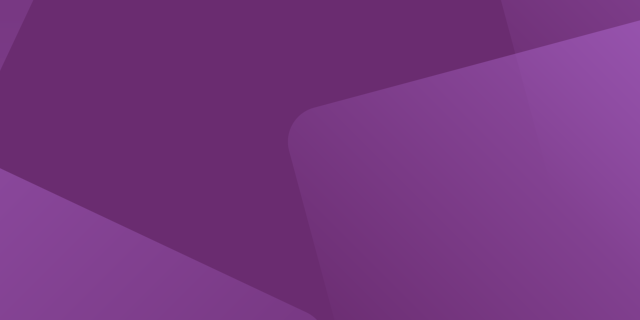
Give the GLSL for this background, as a Shadertoy shader.

```glsl
// Translucent rounded purple panels, tilted and fading across a plum backdrop.

#define PLUM   vec3(0.416, 0.173, 0.439)
#define ORCHID vec3(0.620, 0.350, 0.720)
#define CORNER_RADIUS 0.11
#define RIGHT_TILT 15.0
#define LEFT_TILT  25.2

// Signed distance to a rounded quarter-plane that opens along its two axes.
float quarterPlane(vec2 p, vec2 corner, float degrees) {
    float a = radians(degrees);
    vec2 axis = vec2(cos(a), sin(a));
    vec2 side = vec2(axis.y, -axis.x);
    vec2 local = vec2(dot(p - corner, axis), dot(p - corner, side));
    vec2 v = CORNER_RADIUS - local;
    return length(max(v, 0.0)) + min(max(v.x, v.y), 0.0) - CORNER_RADIUS;
}

// Blends one panel; fade.xy is the opacity slope and fade.z its offset.
vec3 addPanel(vec3 color, vec2 p, vec2 corner, float degrees, vec3 fade) {
    float edge = 0.75 / iResolution.y;
    float coverage = 1.0 - smoothstep(-edge, edge, quarterPlane(p, corner, degrees));
    float opacity = clamp(dot(fade, vec3(p, 1.0)), 0.0, 1.0);
    return mix(color, ORCHID, coverage * opacity);
}

void mainImage(out vec4 fragColor, in vec2 fragCoord) {
    vec2 p = fragCoord / iResolution.y;
    vec3 color = PLUM;

    // Left pair: upper corner, then the lower slope
    color = addPanel(color, p, vec2(-0.244, 0.260), 180.0 - LEFT_TILT, vec3(0.0, -0.2, 0.46));
    color = addPanel(color, p, vec2(1.057, -0.023), 270.0 - LEFT_TILT, vec3(-0.223, 0.223, 0.494));

    // Right pair: large panel, then the overlapping one above it
    color = addPanel(color, p, vec2(0.875, 0.635), RIGHT_TILT, vec3(0.384, 0.384, -0.352));
    color = addPanel(color, p, vec2(1.426, 1.520), RIGHT_TILT, vec3(0.4, 0.4, -0.848));

    fragColor = vec4(color, 1.0);
}
```
